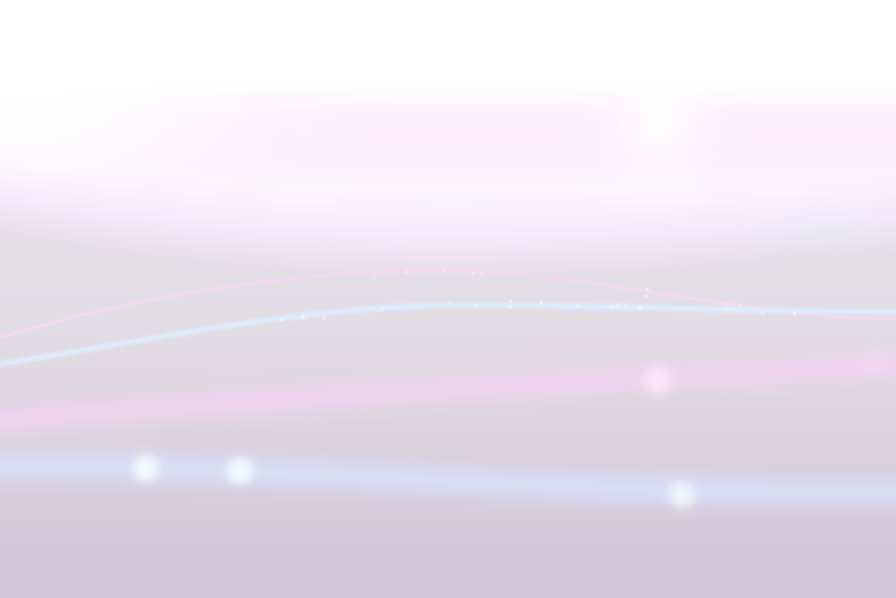
Write a WebGL 1 fragment shader that draws this background.

```glsl
precision highp float;
// A pale dreamy backdrop: white cloud light fading through lilac into mauve haze.
// Two soft bands and two fine ribbons cross it, lit by blurred orbs and sparkles.
// Everything is layered from gradients and Gaussian falloffs in canvas units.

uniform vec2 u_resolution;

#define BAND_WIDTH 0.027
#define PINK_LINE_WIDTH 0.0030
#define BLUE_LINE_WIDTH 0.0052
#define ORB_RADIUS 0.023
#define SPARKLE_COUNT 26
#define SPARKLE_RADIUS 0.0028
#define HAZE_LOW vec3(0.825, 0.765, 0.845)
#define HAZE_HIGH vec3(0.890, 0.870, 0.895)
#define LILAC vec3(0.972, 0.900, 0.988)
#define PINK vec3(0.940, 0.830, 0.940)
#define BLUE vec3(0.842, 0.872, 0.965)

float hash(float n) {
  n = fract(n * 0.1031);
  n *= n + 33.33;
  return fract(n * (n + n));
}

// Gaussian falloff: 1 at the centre, fading over the given width
float glow(float d, float width) {
  float t = d / width;
  return exp(-t * t);
}

float ellipseGlow(vec2 p, vec2 center, vec2 size) {
  return glow(length((p - center) / size), 1.0);
}

// Centre heights of the ribbons and bands, for x from 0 to 1
float pinkLine(float x) {
  float rise = max(0.495 - x, 0.0);
  return 0.547 - 0.455 * rise * rise - 0.08 * smoothstep(0.495, 1.0, x);
}

float blueLine(float x) {
  return 0.348 + 0.142 * smoothstep(-0.3, 0.52, x)
       - 0.0115 * smoothstep(0.52, 1.0, x);
}

float pinkBand(float x) {
  return 0.295 + 0.094 * pow(max(x, 0.0), 0.8);
}

float blueBand(float x) {
  return 0.221 - 0.043 * smoothstep(0.0, 0.9, x);
}

// Cloud light with a lilac lower fringe and a rosy layer inside it
vec3 sky(vec2 p) {
  vec3 color = mix(HAZE_LOW, HAZE_HIGH, smoothstep(-0.08, 0.58, p.y));
  float bend = 2.0 * p.x - 1.0;
  float edge = 0.572 + mix(0.07, 0.04, step(0.0, bend)) * bend * bend;
  float above = p.y - edge;

  vec3 fringe = mix(LILAC, vec3(0.93, 0.92, 0.985),
                    ellipseGlow(p, vec2(0.93, 0.61), vec2(0.13, 0.045)));
  color = mix(color, fringe, smoothstep(-0.055, 0.045, above));
  color = mix(color, vec3(0.985, 0.965, 0.99), smoothstep(0.01, 0.12, above));
  color = mix(color, vec3(1.0), smoothstep(0.74, 0.87, p.y));

  float rosy = smoothstep(0.67, 0.75, p.y) * (1.0 - smoothstep(0.79, 0.87, p.y));
  color = mix(color, vec3(0.995, 0.935, 0.99), rosy * smoothstep(0.02, 0.42, p.x));
  color = mix(color, vec3(1.0), 0.85 * ellipseGlow(p, vec2(0.0, 0.80), vec2(0.18, 0.08)));
  return mix(color, vec3(1.0), 0.85 * ellipseGlow(p, vec2(0.735, 0.80), vec2(0.045, 0.085)));
}

// Flat-centred soft disc, measured in canvas heights
float orb(vec2 p, vec2 center, float aspect) {
  float d = length((p - center) * vec2(aspect, 1.0)) / ORB_RADIUS;
  return exp(-d * d * d);
}

// Tiny points scattered close to both ribbons
float sparkles(vec2 p, float aspect) {
  float light = 0.0;
  for (int i = 0; i < SPARKLE_COUNT; i++) {
    float id = float(i) + 1.0;
    float x = 0.26 + 0.65 * hash(id * 7.31);
    float base = mod(id, 3.0) < 1.0 ? pinkLine(x) : blueLine(x);
    vec2 center = vec2(x, base + 0.016 * (hash(id * 13.7) - 0.5));
    float d = length((p - center) * vec2(aspect, 1.0));
    light += glow(d, SPARKLE_RADIUS) * mix(0.25, 0.8, hash(id * 3.9));
  }
  return min(light, 1.0);
}

void main() {
  vec2 p = gl_FragCoord.xy / u_resolution;
  float aspect = u_resolution.x / u_resolution.y;
  vec3 color = sky(p);

  // Broad bands
  color = mix(color, PINK, 0.88 * glow(p.y - pinkBand(p.x), BAND_WIDTH));
  color = mix(color, BLUE, 0.95 * glow(p.y - blueBand(p.x), BAND_WIDTH));

  // Fine ribbons
  color = mix(color, vec3(0.975, 0.84, 0.955),
              0.85 * glow(p.y - pinkLine(p.x), PINK_LINE_WIDTH));
  color = mix(color, vec3(0.865, 0.93, 0.995),
              0.95 * glow(p.y - blueLine(p.x), BLUE_LINE_WIDTH));
  color = mix(color, vec3(1.0, 0.97, 1.0), sparkles(p, aspect));

  // Orbs resting on the bands
  float cool = orb(p, vec2(0.163, 0.217), aspect) + orb(p, vec2(0.268, 0.213), aspect);
  cool += 0.8 * orb(p, vec2(0.761, 0.173), aspect);
  float warm = orb(p, vec2(0.734, 0.364), aspect) + 0.2 * orb(p, vec2(0.977, 0.398), aspect);
  color = mix(color, vec3(0.95, 0.985, 1.0), 0.95 * cool);
  color = mix(color, vec3(0.995, 0.91, 0.99), 0.9 * warm);

  gl_FragColor = vec4(color, 1.0);
}
```
